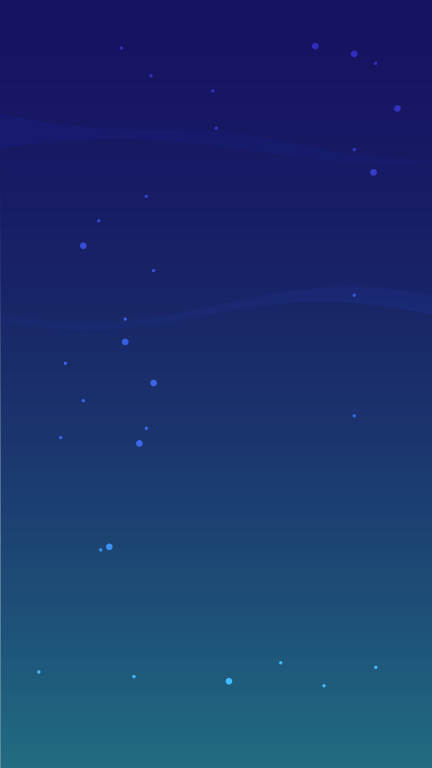
A WebGL 1 fragment shader for this background:

```glsl
precision highp float;
// Deep-water night backdrop: a finely stepped indigo-to-teal gradient crossed
// by two faint wavy ribbons, with small dots placed along layered sine paths
// whose colour brightens with depth, and a thin pale rim on the left.

uniform vec2 u_resolution;

// Coverage of the strip between two depths, with softened edges
float ribbon(float depth, float top, float bottom) {
  float pixel = 0.7 / u_resolution.y;
  return smoothstep(-pixel, pixel, depth - top)
       * smoothstep(-pixel, pixel, bottom - depth);
}

float disc(vec2 p, vec2 center, float radius) {
  float halfPixel = 0.6 / u_resolution.x;
  return 1.0 - smoothstep(radius - halfPixel, radius + halfPixel, distance(p, center));
}

// Dot colour from violet at the surface to cyan at the bottom
vec3 dotColor(float depth) {
  vec3 upper = mix(vec3(0.20, 0.17, 0.75), vec3(0.23, 0.40, 0.90), smoothstep(0.05, 0.55, depth));
  return mix(upper, vec3(0.25, 0.74, 1.0), smoothstep(0.55, 0.88, depth));
}

// Position of dot n as (x, depth): a winding upper swarm, a pair, a bottom row
vec2 dotPlace(float n) {
  if (n > 25.5) return vec2(fract(0.65 + 0.22 * (n - 26.0)), 0.863 + 0.006 * (n - 26.0));
  if (n > 23.5) return vec2(0.253 - 0.02 * (n - 24.0), 0.712 + 0.004 * (n - 24.0));
  float x = n < 9.5 ? 0.6 + 0.32 * cos(1.9 * (n - 2.7))
                    : 0.25 + 0.11 * cos(2.4 * (n - 15.5));
  if (abs(mod(n, 6.0) - 2.0) < 0.5) x = 0.82;
  return vec2(x, 0.06 + 0.52 * smoothstep(0.0, 24.0, n));
}

void main() {
  vec2 uv = gl_FragCoord.xy / u_resolution;
  float x = uv.x;
  float depth = 1.0 - uv.y;
  float aspect = u_resolution.y / u_resolution.x;

  // Water gradient in soft horizontal steps
  float level = depth * 43.0;
  float stepped = (floor(level) + smoothstep(0.6, 1.0, fract(level))) / 43.0;
  float tone = pow(mix(depth, stepped + 0.005, 0.6), 1.72);
  vec3 color = mix(vec3(0.087, 0.077, 0.382), vec3(0.13, 0.425, 0.51), tone);

  // Upper ribbon, fading to the right
  float upperTop = 0.148 + 0.058 * x + 0.006 * sin(9.0 * x);
  float upperBottom = 0.197 - 0.0163 * cos(4.9 * (x - 0.27));
  color += vec3(0.002, 0.01, 0.045) * mix(1.0, 0.6, x) * ribbon(depth, upperTop, upperBottom);

  // Lower ribbon, fading to the left
  float lowerTop = 0.397 + 0.0235 * cos(5.15 * (x - 0.2));
  float lowerBottom = 0.411 + 0.0183 * cos(5.8 * (x - 0.2));
  color += vec3(0.008, 0.014, 0.05) * mix(0.5, 1.0, x) * ribbon(depth, lowerTop, lowerBottom);

  // Dots, large ones on two overlapping cycles
  for (int i = 0; i < 32; i++) {
    float n = float(i);
    vec2 place = dotPlace(n);
    bool large = mod(n, 6.0) < 0.5 || abs(mod(n, 7.0) - 2.0) < 0.5;
    float radius = large ? 0.0076 : 0.0038;
    float cover = disc(vec2(x, depth * aspect), vec2(place.x, place.y * aspect), radius);
    color = mix(color, dotColor(place.y), cover);
  }

  // Pale rim on the left edge, growing with depth
  float rim = (1.0 - smoothstep(0.0015, 0.0035, x)) * smoothstep(0.2, 0.7, depth);
  color = mix(color, vec3(0.65, 0.7, 0.78), 0.45 * rim);

  gl_FragColor = vec4(color, 1.0);
}
```
